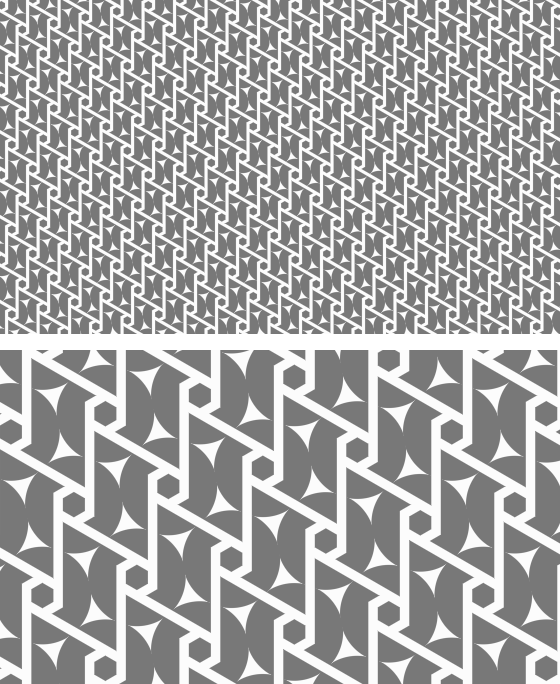
Top, the full canvas; bottom, a detail of the centre.
Write a Shadertoy shader that draws this pattern.

```glsl
// White pinwheel lattice of small hexagons, bars and three-pointed stars on grey.

const float UNITS_ACROSS = 46.2;               // canvas width in lattice units
const vec2 LATTICE_ORIGIN = vec2(-3.07, 0.84); // one hexagon, from the centre
const float ROOT3 = 1.7320508;
const vec2 STEP_A = vec2(1.5 * ROOT3, 0.5);
const vec2 STEP_B = vec2(ROOT3, -2.0);
const vec2 SLOPE = vec2(0.5 * ROOT3, -0.5);    // direction of the slanted bars
const float APOTHEM = 0.25 * ROOT3;            // centre to side of a hexagon
const float BAR_LENGTH = 2.5;
const float HALF_WIDTH = 0.13;
const float ARC_RADIUS = 1.343;                // arcs that hollow the star sides
const vec3 GREY = vec3(0.47);
const vec3 WHITE = vec3(0.99);

float hexagonDistance(vec2 p, float apothem) {
    p = abs(p);
    return max(p.x, 0.5 * p.x + 0.5 * ROOT3 * p.y) - apothem;
}

float segmentDistance(vec2 p, vec2 start, vec2 span) {
    vec2 q = p - start;
    return length(q - span * clamp(dot(q, span) / dot(span, span), 0.0, 1.0));
}

// Hexagon outline with one upright and one slanted bar leaving its sides
float pinwheelDistance(vec2 p) {
    float ring = abs(hexagonDistance(p, APOTHEM));
    float upright = segmentDistance(p, vec2(-APOTHEM, 0.0), vec2(0.0, -BAR_LENGTH));
    vec2 lowerSide = APOTHEM * vec2(SLOPE.y, -SLOPE.x);
    float slanted = segmentDistance(p, lowerSide, BAR_LENGTH * SLOPE);
    return min(ring, min(upright, slanted)) - HALF_WIDTH;
}

vec2 toLattice(vec2 p) {
    float area = STEP_A.x * STEP_B.y - STEP_A.y * STEP_B.x;
    return vec2(p.x * STEP_B.y - p.y * STEP_B.x,
                STEP_A.x * p.y - STEP_A.y * p.x) / area;
}

float patternDistance(vec2 p) {
    vec2 cell = floor(toLattice(p) + 0.5);
    vec2 local = p - cell.x * STEP_A - cell.y * STEP_B;
    float bars = 1e3;
    float nearest = 1e3;
    for (int i = -1; i <= 1; i++) {
        for (int j = -1; j <= 1; j++) {
            vec2 q = local - float(i) * STEP_A - float(j) * STEP_B;
            bars = min(bars, pinwheelDistance(q));
            nearest = min(nearest, length(q));
        }
    }
    // Stars fill the gaps left between discs around the hexagons
    return min(bars, ARC_RADIUS - nearest);
}

void mainImage(out vec4 fragColor, in vec2 fragCoord) {
    float pixel = UNITS_ACROSS / iResolution.x;
    vec2 p = (fragCoord - 0.5 * iResolution.xy) * pixel - LATTICE_ORIGIN;
    float ink = 1.0 - smoothstep(-0.7 * pixel, 0.7 * pixel, patternDistance(p));
    fragColor = vec4(mix(GREY, WHITE, ink), 1.0);
}
```
